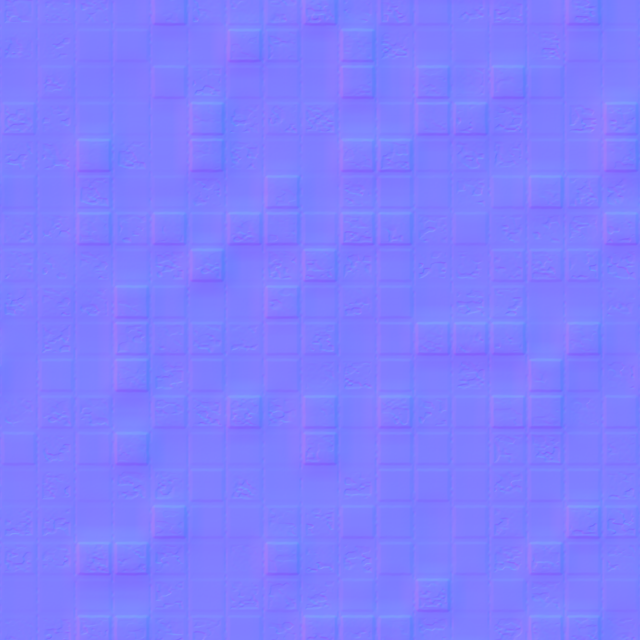
This texture map is drawn by a three.js fragment shader. Its source:

```glsl
// Tangent-space normal map of a worn square mosaic, 17 tiles across.
// A height field sums soft swells, bevelled tile faces, chipped stone and grout;
// central differences turn its slope into the colour (red axis points left).
varying vec2 vUv;

float hash(vec2 p) {
  return fract(sin(dot(p, vec2(127.1, 311.7))) * 43758.5453);
}

float noise(vec2 p) {
  vec2 i = floor(p);
  vec2 f = fract(p);
  f = f * f * (3.0 - 2.0 * f);
  return mix(mix(hash(i), hash(i + vec2(1.0, 0.0)), f.x),
             mix(hash(i + vec2(0.0, 1.0)), hash(i + 1.0), f.x), f.y);
}

float roundedBox(vec2 q, float halfSize, float radius) {
  vec2 d = abs(q) - halfSize + radius;
  return length(max(d, 0.0)) + min(max(d.x, d.y), 0.0) - radius;
}

// About a fifth of the tiles stand proud; the rest vary more gently.
float tileLevel(vec2 cell) {
  float proud = step(0.79, hash(cell + 3.7));
  return mix(0.4 * hash(cell + 19.3), 0.75 + 0.25 * hash(cell + 8.1), proud);
}

// Crumbled relief, strongest on the lower part of a rough tile.
float chips(vec2 p, vec2 q, vec2 cell, float level) {
  float rough = step(0.52, hash(cell + 41.9));
  vec2 s = p + 7.0 * hash(cell + 5.3);
  float grain = 0.65 * noise(s * vec2(4.5, 7.0)) + 0.35 * noise(s * vec2(10.0, 15.0));
  float pits = smoothstep(0.4, 0.68, grain);
  float patchy = smoothstep(0.2, 0.55, noise(s * 2.6 + 31.0));
  float lower = mix(1.0, 0.5, smoothstep(-0.1, 0.35, q.y));
  float amount = max(rough, 0.5 * step(0.5, level));
  return -0.0065 * amount * patchy * lower * pits
       + 0.0014 * amount * noise(s * 13.0);
}

float height(vec2 p) {
  vec2 home = floor(p);
  float h = 0.035 * noise(p * 0.6) + 0.0003 * noise(p * 18.0);

  // Swells overlap the neighbouring cells
  for (int y = -1; y <= 1; y++) {
    for (int x = -1; x <= 1; x++) {
      vec2 cell = home + vec2(float(x), float(y));
      vec2 swell = 1.0 - smoothstep(0.1, 0.93, abs(p - cell - 0.5));
      h += 0.056 * tileLevel(cell) * swell.x * swell.y;
    }
  }

  // Bevelled face and its wear; low tiles sink until their rims fade
  vec2 q = p - home - 0.5;
  float level = tileLevel(home);
  float d = roundedBox(q, 0.425, 0.05);
  d += 0.02 * (noise(p * 7.0) - 0.5);
  float rim = mix(0.001, 0.0105, smoothstep(0.0, 0.65, level));
  h += rim * (1.0 - smoothstep(-0.055, 0.05, d));
  h += chips(p, q, home, level) * (1.0 - smoothstep(-0.12, -0.03, d));

  // Beaded grout in the upright joints
  float joint = 1.0 - smoothstep(0.0, 0.06, 0.5 - abs(q.x));
  return h - 0.0045 * joint * noise(vec2(floor(p.x + 0.5), p.y * 11.0));
}

void main() {
  vec2 p = vUv * vec2(17.0, 17.46) + vec2(0.0, 0.28);
  vec2 e = vec2(0.02, 0.0);
  vec2 slope = vec2(height(p + e.xy) - height(p - e.xy),
                    height(p + e.yx) - height(p - e.yx)) / 0.04;
  vec3 normal = normalize(vec3(slope.x, -slope.y - 0.006, 1.0));
  gl_FragColor = vec4(0.5 + 0.5 * normal, 1.0);
}
```
